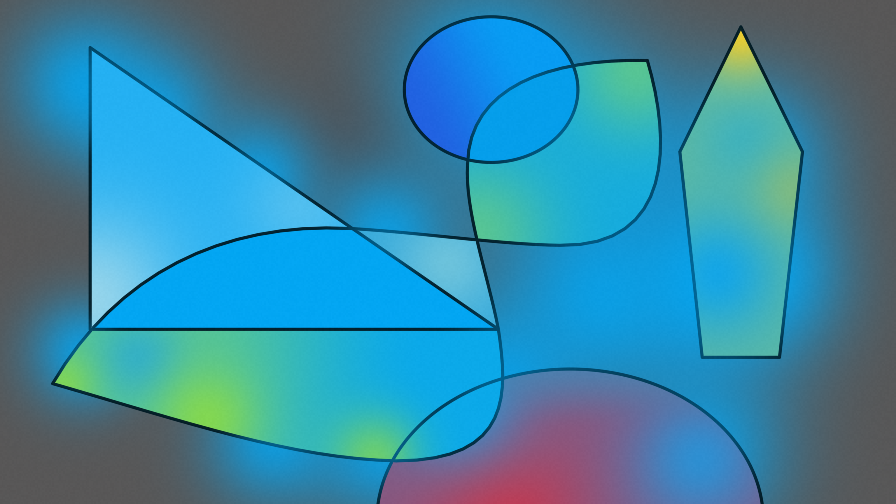
Give the GLSL for this background, as a WebGL 2 fragment shader.

```glsl
#version 300 es
precision highp float;
// Outlined glassy shapes over grey with soft azure halos: a triangle, a looping
// ribbon, a disc, a crystal and a dome. Outlines are distance fields; fills and
// halos blend Gaussian spots. The canvas measures 16 by 9 units.
uniform vec2 u_resolution;
out vec4 fragColor;

const float HEIGHT = 9.0;
const float LINE_HALF = 0.028;
const float GRAIN = 0.012;
const float HALO_STRENGTH = 0.84;
const int CURVE_STEPS = 16;

const vec3 GREY = vec3(0.345, 0.34, 0.34);
const vec3 WARM_GREY = vec3(0.34, 0.29, 0.28);
const vec3 AZURE = vec3(0.01, 0.65, 0.95);
const vec3 SKY = vec3(0.14, 0.69, 0.95);
const vec3 ICE = vec3(0.58, 0.83, 0.92);
const vec3 TEAL = vec3(0.20, 0.69, 0.78);
const vec3 GREEN = vec3(0.34, 0.77, 0.58);
const vec3 LIME = vec3(0.53, 0.85, 0.29);
const vec3 GOLD = vec3(0.93, 0.80, 0.18);
const vec3 ROYAL = vec3(0.13, 0.38, 0.88);
const vec3 MAUVE = vec3(0.51, 0.35, 0.51);
const vec3 RED = vec3(0.77, 0.22, 0.31);
const vec3 INK = vec3(0.0, 0.10, 0.14);
const vec3 BLUE_INK = vec3(0.0, 0.39, 0.58);

const vec2 TRIANGLE[3] = vec2[](vec2(1.61, 8.15), vec2(1.61, 3.12), vec2(8.9, 3.12));
const vec2 CRYSTAL[5] = vec2[](vec2(13.23, 8.52), vec2(14.33, 6.29),
  vec2(13.92, 2.62), vec2(12.54, 2.62), vec2(12.14, 6.29));
// Closed chain of cubic curves, three control points each.
const vec2 RIBBON[21] = vec2[](
  vec2(0.94, 2.15), vec2(2.08, 4.10), vec2(3.96, 5.04), vec2(6.25, 4.92), vec2(7.5, 4.85),
  vec2(8.96, 4.63), vec2(10.0, 4.62), vec2(12.04, 4.58), vec2(11.98, 6.5), vec2(11.56, 7.92),
  vec2(9.79, 7.96), vec2(8.38, 7.44), vec2(8.35, 6.08), vec2(8.29, 5.25), vec2(8.71, 4.10),
  vec2(8.9, 3.12), vec2(9.06, 2.02), vec2(9.17, 0.77), vec2(7.08, 0.77), vec2(5.21, 0.81),
  vec2(3.33, 1.46));
// Halo centre and radius.
const vec3 HALOS[15] = vec3[](
  vec3(1.5, 7.5, 1.25), vec3(2.7, 6.9, 1.2), vec3(4.6, 5.8, 1.1), vec3(6.9, 4.8, 1.2),
  vec3(8.7, 7.6, 1.75), vec3(10.6, 6.4, 1.75), vec3(10.7, 3.7, 1.9), vec3(12.6, 3.9, 1.7),
  vec3(13.6, 4.1, 1.35), vec3(13.4, 6.2, 1.4), vec3(9.0, 2.2, 1.5), vec3(12.5, 0.9, 1.5),
  vec3(6.9, 1.0, 1.3), vec3(4.9, 1.2, 1.2), vec3(1.5, 2.7, 0.95));

float spot(vec2 p, vec2 centre, float radius) {
  vec2 q = (p - centre) / radius;
  return exp(-dot(q, q));
}

float hash(vec2 p) {
  return fract(sin(dot(p, vec2(12.99, 78.23))) * 43758.5);
}

// Adds an edge to a shape: x keeps the distance, y the inside sign.
void addEdge(vec2 p, vec2 a, vec2 b, inout vec2 shape) {
  vec2 e = b - a, w = p - a;
  shape.x = min(shape.x, length(w - e * clamp(dot(w, e) / dot(e, e), 0.0, 1.0)));
  if ((a.y > p.y) != (b.y > p.y) && w.x < w.y * e.x / e.y) shape.y = -shape.y;
}

float ribbonDistance(vec2 p) {
  vec2 shape = vec2(100.0, 1.0), last = RIBBON[0];
  for (int i = 0; i < 21; i += 3) {
    vec2 a = RIBBON[i], b = RIBBON[i + 1], c = RIBBON[i + 2], d = RIBBON[(i + 3) % 21];
    for (int k = 1; k <= CURVE_STEPS; k++) {
      float t = float(k) / float(CURVE_STEPS), s = 1.0 - t;
      vec2 next = s * s * s * a + 3.0 * s * t * (s * b + t * c) + t * t * t * d;
      addEdge(p, last, next, shape);
      last = next;
    }
  }
  return shape.x * shape.y;
}

float ellipseDistance(vec2 p, vec2 centre, vec2 radii) {
  vec2 q = (p - centre) / radii;
  float k = length(q);
  return k * (k - 1.0) / max(length(q / radii), 0.001);
}

vec3 ribbonColour(vec2 p) {
  if (p.x - 8.5 + p.y - 4.69 > 0.0) {
    vec3 loop = mix(vec3(0.08, 0.67, 0.87), GREEN, spot(p, vec2(8.5, 4.8), 1.3));
    return mix(loop, GREEN, spot(p, vec2(11.4, 7.8), 1.2));
  }
  if (p.y > 3.12) return mix(vec3(0.22, 0.67, 0.86), vec3(0.42, 0.76, 0.86), spot(p, vec2(8.0, 4.3), 0.9));
  vec3 c = mix(GREEN, AZURE, smoothstep(3.2, 7.6, p.x) * 0.9);
  c = mix(c, TEAL, spot(p, vec2(2.5, 2.6), 0.8));
  c = mix(c, LIME, 0.9 * spot(p, vec2(3.7, 1.5), 0.9));
  c = mix(c, LIME, 0.8 * spot(p, vec2(1.1, 2.1), 0.6));
  return mix(c, LIME, 0.75 * spot(p, vec2(6.7, 0.8), 0.8));
}

void main() {
  float pixel = HEIGHT / u_resolution.y;
  vec2 p = gl_FragCoord.xy * pixel;

  // Distances
  vec2 tri = vec2(100.0, 1.0), gem = tri;
  for (int i = 0; i < 3; i++) addEdge(p, TRIANGLE[i], TRIANGLE[(i + 1) % 3], tri);
  for (int i = 0; i < 5; i++) addEdge(p, CRYSTAL[i], CRYSTAL[(i + 1) % 5], gem);
  float ribbon = ribbonDistance(p);
  float disc = ellipseDistance(p, vec2(8.77, 7.4), vec2(1.55, 1.3));
  float dome = ellipseDistance(p, vec2(10.18, -0.29), vec2(3.45, 2.7));
  #define FILL(d) smoothstep(0.5 * pixel, -0.5 * pixel, d)
  float inTri = FILL(tri.x * tri.y), inRibbon = FILL(ribbon), inDisc = FILL(disc);

  // Background halos
  float dark = 1.0;
  for (int i = 0; i < 15; i++) dark *= 1.0 - HALO_STRENGTH * spot(p, HALOS[i].xy, HALOS[i].z);
  vec3 col = mix(mix(GREY, WARM_GREY, spot(p, vec2(6.3, 6.4), 1.2)), AZURE, 1.0 - dark);

  // Dome
  vec3 c = mix(MAUVE, RED, spot(p, vec2(9.0, -0.3), 1.5));
  c = mix(c, vec3(0.18, 0.56, 0.82), spot(p, vec2(12.5, 0.8), 1.2));
  c = mix(c, vec3(0.14, 0.60, 0.86), spot(p, vec2(8.1, 1.9), 1.2));
  c = mix(c, vec3(0.25, 0.53, 0.72), 0.8 * smoothstep(1.3, 2.5, p.y));
  col = mix(col, c, FILL(dome));

  // Ribbon, triangle and disc, azure where they overlap
  col = mix(col, ribbonColour(p), inRibbon);
  c = mix(SKY, ICE, spot(p, vec2(1.6, 3.6), 1.6));
  c = mix(c, ICE, 0.4 * spot(p, vec2(5.4, 5.3), 1.1));
  col = mix(col, mix(c, AZURE, inRibbon), inTri);
  c = mix(ROYAL, vec3(0.03, 0.61, 0.95), smoothstep(-1.5, 0.8, dot(p - vec2(8.77, 7.4), vec2(0.9, 0.45))));
  col = mix(col, mix(c, vec3(0.02, 0.62, 0.92), inRibbon), inDisc);

  // Crystal
  c = mix(vec3(0.36, 0.72, 0.64), TEAL, 0.7 * spot(p, vec2(13.3, 6.5), 0.8));
  c = mix(c, vec3(0.08, 0.65, 0.90), spot(p, vec2(12.8, 4.1), 1.1));
  c = mix(c, vec3(0.52, 0.73, 0.48), 0.8 * spot(p, vec2(14.2, 5.6), 0.7));
  c = mix(c, GOLD, spot(p, vec2(13.23, 8.5), 0.8));
  col = mix(col, c, FILL(gem.x * gem.y));

  // Outlines and grain
  float edge = min(min(tri.x, gem.x), min(abs(ribbon), min(abs(disc), abs(dome))));
  vec3 ink = mix(INK, BLUE_INK, smoothstep(0.35, 1.0, 1.0 - dark));
  col = mix(col, ink, 0.95 * FILL(edge - LINE_HALF));
  col += GRAIN * (hash(floor(p * 32.0)) - 0.5);
  fragColor = vec4(col, 1.0);
}
```
